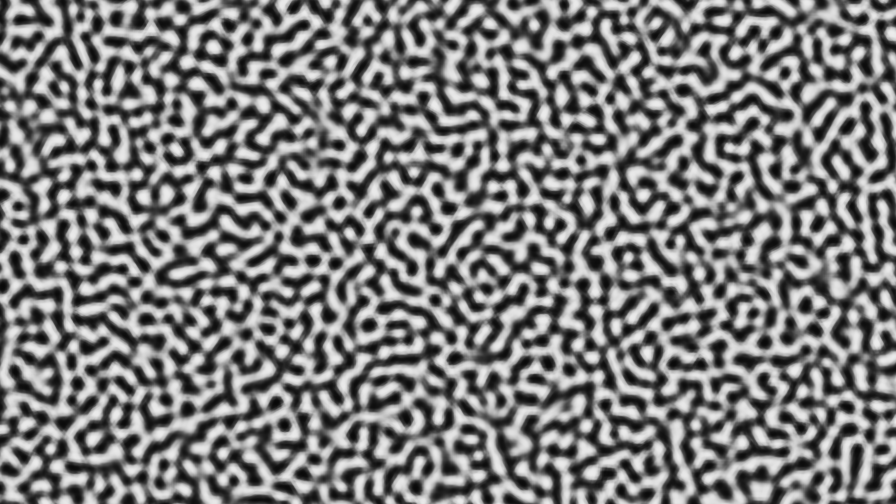
Give the GLSL for this pattern, as a Shadertoy shader.

```glsl
const float TAU = 6.2831853;
const float PERIOD = 0.043;       // stripe spacing, in canvas heights
const float CELL = 0.5;           // impulse spacing, in stripe spacings
const float KERNEL_WIDTH = 0.318;
const vec3 DARK = vec3(0.02);
const vec3 LIGHT = vec3(0.94);

vec3 hash(vec2 cell) {
    vec3 h = fract(cell.xyx * vec3(0.1031, 0.1030, 0.0973));
    h += dot(h, h.yxz + 33.33);
    return fract((h.xxy + h.yzz) * h.zyx);
}

// Ripple with one dip and one outer crest; passes one band of sizes
float ripple(vec2 offset) {
    float x = dot(offset, offset) / (2.0 * KERNEL_WIDTH * KERNEL_WIDTH);
    return (1.0 - 2.0 * x + 0.5 * x * x) * exp(-x);
}

// Scattered positive and negative ripples
float impulseField(vec2 p) {
    vec2 home = floor(p / CELL);
    float sum = 0.0;
    for (int y = -2; y <= 2; y++) {
        for (int x = -2; x <= 2; x++) {
            vec2 cell = home + vec2(x, y);
            vec3 random = hash(cell);
            float charge = random.z < 0.5 ? -1.0 : 1.0;
            sum += charge * ripple(p - (cell + random.xy) * CELL);
        }
    }
    return sum;
}

// Nearly two-valued field, which evens out the strength of the stripes
float activation(vec2 p) {
    return tanh(3.0 * impulseField(p));
}

// Mean activation on a circle around p
float ringMean(vec2 p, float radius, int taps) {
    mat2 turn = mat2(cos(TAU / float(taps)), sin(TAU / float(taps)),
                     -sin(TAU / float(taps)), cos(TAU / float(taps)));
    vec2 offset = vec2(radius, 0.0);
    float sum = 0.0;
    for (int i = 0; i < taps; i++) {
        sum += activation(p + offset);
        offset = turn * offset;
    }
    return sum / float(taps);
}

// Near surroundings excite, farther ones inhibit
float labyrinth(vec2 p) {
    float excite = 0.125 * activation(p) + 0.43 * ringMean(p, 0.20, 6);
    float inhibit = 0.31 * ringMean(p, 0.42, 10) + 0.18 * ringMean(p, 0.65, 14);
    return excite - inhibit;
}

void mainImage(out vec4 fragColor, in vec2 fragCoord) {
    vec2 p = fragCoord / iResolution.y / PERIOD;

    // Soft contrast curve between the two tones
    float tone = 0.5 + 0.5 * tanh(2.4 * labyrinth(p) + 0.02);
    fragColor = vec4(mix(DARK, LIGHT, tone), 1.0);
}
```
